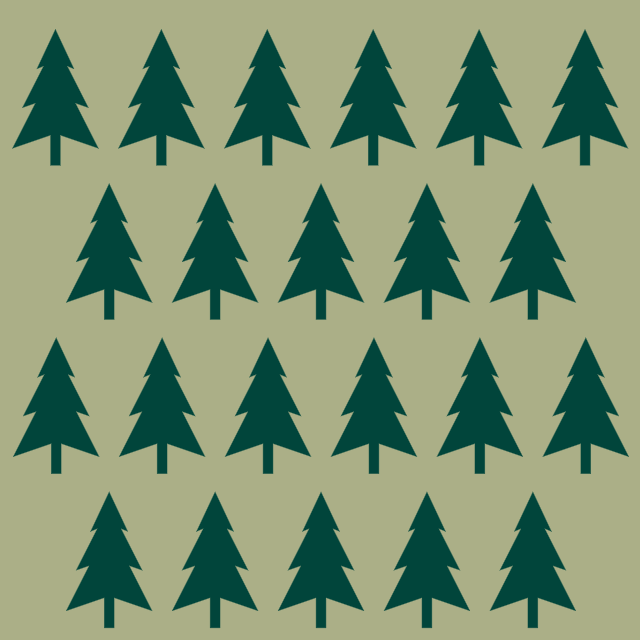
This pattern is drawn by a Shadertoy shader. Its source:

```glsl
// Four staggered rows of flat fir trees, six and five in turn, on a sage ground.
// Each pixel finds its row and column, then takes the signed distance to one
// tree, whose right-hand outline is mirrored about the trunk.

const vec3 SAGE = vec3(0.670, 0.688, 0.530);
const vec3 FIR_GREEN = vec3(0.004, 0.271, 0.231);

const float ROWS = 4.0;
const float LONG_ROW = 6.0;            // trees in even rows; odd rows hold one fewer
const vec2 PITCH = vec2(0.1655, 0.2409);
const vec2 FIRST_APEX = vec2(0.0866, 0.0456);  // measured from the top left
const float STAGGER = 0.0840;          // shift of the odd rows
const float ROW_DRIFT = 0.0006;        // slight slide of the even rows, per row
const float TREE_HEIGHT = 0.2129;
const float EDGE_SOFTNESS = 1.3;       // blend width in pixels

// Right half of the outline from apex to foot, in tree heights, y downwards
const int OUTLINE_SIZE = 9;
const vec2 OUTLINE[OUTLINE_SIZE] = vec2[OUTLINE_SIZE](
    vec2(0.0, 0.0),
    vec2(0.137, 0.292), vec2(0.088, 0.272),   // top tier and notch
    vec2(0.243, 0.577), vec2(0.148, 0.544),   // middle tier and notch
    vec2(0.316, 0.875), vec2(0.037, 0.779),   // bottom tier and trunk joint
    vec2(0.037, 1.0), vec2(0.0, 1.0)          // trunk foot
);

float segmentDistance(vec2 p, vec2 a, vec2 b) {
    vec2 ab = b - a;
    return length(p - a - ab * clamp(dot(p - a, ab) / dot(ab, ab), 0.0, 1.0));
}

// Signed distance to a tree with its apex at the origin, negative inside
float treeDistance(vec2 p) {
    p.x = abs(p.x);
    float dist = 1e3;
    float side = 1.0;
    for (int i = 0; i < OUTLINE_SIZE - 1; i++) {
        vec2 a = OUTLINE[i];
        vec2 b = OUTLINE[i + 1];
        dist = min(dist, segmentDistance(p, a, b));
        // Each outline edge crossed by a ray to the right flips the side
        if ((a.y > p.y) != (b.y > p.y)) {
            float crossing = mix(a.x, b.x, (p.y - a.y) / (b.y - a.y));
            if (crossing > p.x) side = -side;
        }
    }
    return side * dist;
}

// Vector from the apex of the tree that owns this point
vec2 toNearestTree(vec2 p) {
    float gap = PITCH.y - TREE_HEIGHT;
    float row = floor((p.y - FIRST_APEX.y + 0.5 * gap) / PITCH.y);
    row = clamp(row, 0.0, ROWS - 1.0);
    float odd = mod(row, 2.0);

    vec2 apex = FIRST_APEX + vec2(0.0, row * PITCH.y);
    apex.x += mix(ROW_DRIFT * row, STAGGER, odd);

    float column = floor((p.x - apex.x) / PITCH.x + 0.5);
    column = clamp(column, 0.0, LONG_ROW - 1.0 - odd);
    apex.x += column * PITCH.x;
    return p - apex;
}

void mainImage(out vec4 fragColor, in vec2 fragCoord) {
    vec2 p = fragCoord / iResolution.xy;
    p.y = 1.0 - p.y;

    float dist = treeDistance(toNearestTree(p) / TREE_HEIGHT) * TREE_HEIGHT;
    float blend = EDGE_SOFTNESS / iResolution.y;
    float coverage = clamp(0.5 - dist / blend, 0.0, 1.0);

    fragColor = vec4(mix(SAGE, FIR_GREEN, coverage), 1.0);
}
```
